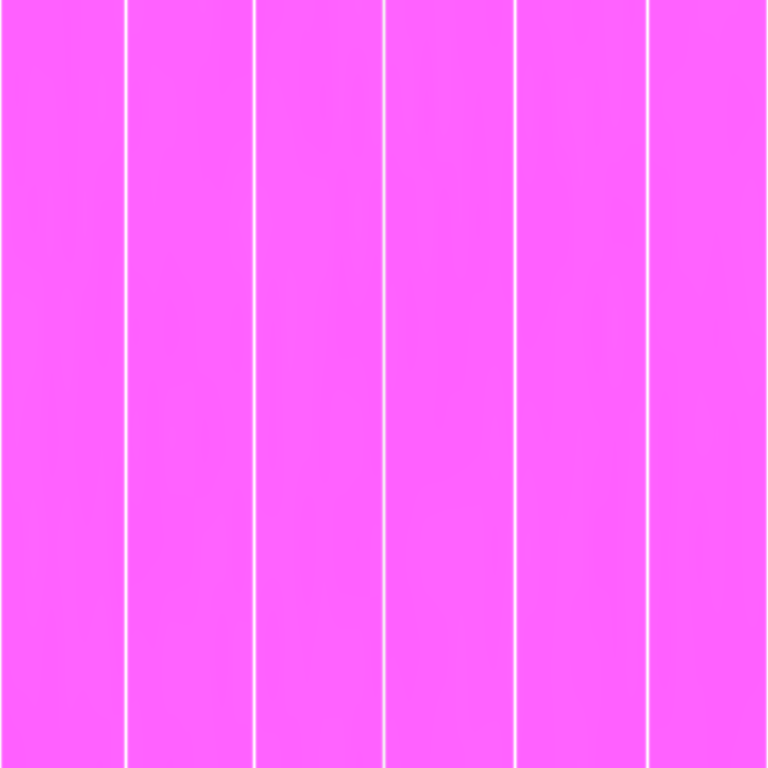
Write a three.js fragment shader that draws this pattern.

```glsl
// Six tall pink panels parted by thin soft white vertical seams, with faint streaks.
varying vec2 vUv;

float hash(vec2 p) {
  return fract(sin(dot(p, vec2(127.1, 311.7))) * 43758.5);
}

float noise(vec2 p) {
  vec2 i = floor(p);
  vec2 f = fract(p);
  f = f * f * (3.0 - 2.0 * f);
  return mix(mix(hash(i), hash(i + vec2(1.0, 0.0)), f.x),
             mix(hash(i + vec2(0.0, 1.0)), hash(i + vec2(1.0, 1.0)), f.x), f.y);
}

// Seam spacing widens slightly to the right; the outer seams sit on the borders.
float seamPosition(float k) {
  return clamp(0.5 + 0.1698 * k + 0.0009 * k * k, 0.0, 1.0);
}

void main() {
  // Faint vertical streaks and a slow drift in the pink
  float streaks = noise(vUv * vec2(45.0, 7.0)) - 0.5;
  float drift = noise(vUv * vec2(6.0, 3.0) + 9.0) - 0.5;
  vec3 pink = vec3(1.0, 0.38 + 0.012 * streaks + 0.012 * drift, 1.0);

  // Soft white seams
  float seam = 0.0;
  for (int i = -3; i <= 3; i++) {
    float d = (vUv.x - seamPosition(float(i))) / 0.0025;
    seam = max(seam, exp(-d * d));
  }

  // The middle seam is slightly duller than the others
  float dull = 0.04 * (1.0 - smoothstep(0.01, 0.02, abs(vUv.x - 0.5)));
  vec3 seamColor = vec3(1.0, 0.97, 1.0) - dull;

  gl_FragColor = vec4(mix(pink, seamColor, seam), 1.0);
}
```
